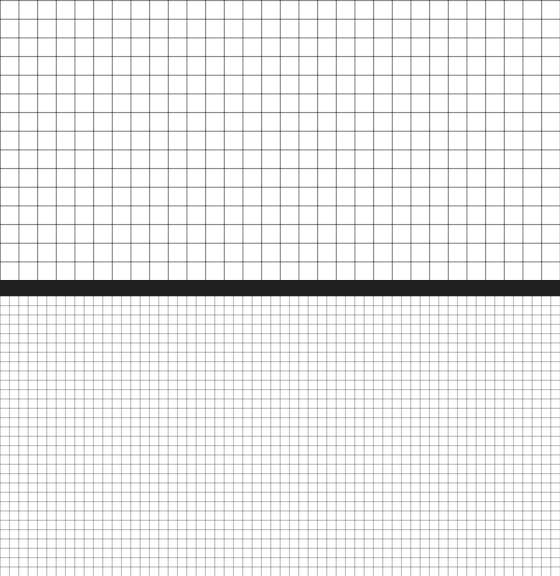
Top: one tile. Bottom: repeated 2 by 2.
A WebGL 2 fragment shader for this pattern:

```glsl
#version 300 es
precision highp float;
// Plain graph paper: thin black rules on white, 30 by 15 square cells.
// Each rule is a periodic band integrated under a tent-shaped pixel filter,
// so hairlines keep an even weight at any size and wrap at the borders.

uniform vec2 u_resolution;
out vec4 fragColor;

const vec2 CELLS = vec2(30.0, 15.0);         // repeats across and down
const float LINE_WIDTH = 0.0275;             // in cells
const vec2 LINE_OFFSET = vec2(0.015, -0.03); // rule centre from the cell corner, in cells
const float FILTER_RADIUS = 1.0;             // tent half width, in pixels
const vec3 PAPER = vec3(1.0);
const vec3 INK = vec3(0.0);

// Integral of a unit tent from -1 up to x.
vec2 tentIntegral(vec2 x) {
    x = clamp(x, -1.0, 1.0);
    return 0.5 + x - 0.5 * x * abs(x);
}

// Filtered share of ink from the nearest rule on each axis.
vec2 lineCoverage(vec2 cellPos, vec2 radius) {
    vec2 dist = fract(cellPos - LINE_OFFSET + 0.5) - 0.5;
    float halfWidth = 0.5 * LINE_WIDTH;
    return tentIntegral((dist + halfWidth) / radius)
         - tentIntegral((dist - halfWidth) / radius);
}

void main() {
    vec2 pixel = CELLS / u_resolution;       // pixel size in cells
    vec2 coverage = lineCoverage(gl_FragCoord.xy * pixel, pixel * FILTER_RADIUS);

    // Union of the vertical and horizontal rules
    float ink = 1.0 - (1.0 - coverage.x) * (1.0 - coverage.y);
    fragColor = vec4(mix(PAPER, INK, ink), 1.0);
}
```
